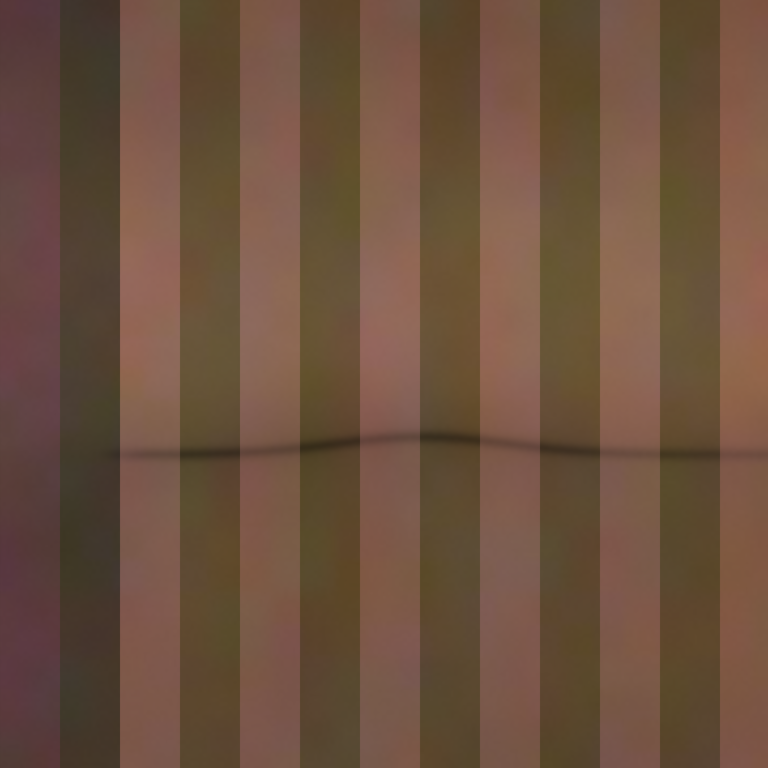
This pattern is drawn by a WebGL 2 fragment shader. Its source:

```glsl
#version 300 es
precision highp float;
// Faded upright stripes of dusty pink and olive on worn cloth, crossed by one sagging crease.
// Stripes come from a repeated distance; stains are layered value noise, and
// a vertical light profile with a dark fold shades the cloth.

uniform vec2 u_resolution;
out vec4 fragColor;

const float STRIPES = 12.8;   // stripe widths across the canvas
const vec3 PINK = vec3(0.513, 0.368, 0.308);
const vec3 OLIVE = vec3(0.376, 0.296, 0.190);
const vec3 PLUM = vec3(0.362, 0.244, 0.247);
const vec3 UMBER = vec3(0.276, 0.232, 0.174);

float hash(vec2 p) {
    vec3 q = fract(vec3(p.xyx) * 0.1031);
    q += dot(q, q.yzx + 33.33);
    return fract((q.x + q.y) * q.z);
}

// Value noise in -1..1; softness 0.5 is smooth, small values give square patches.
float patchNoise(vec2 p, float softness) {
    vec2 cell = floor(p);
    vec2 w = smoothstep(0.5 - softness, 0.5 + softness, fract(p));
    float low = mix(hash(cell), hash(cell + vec2(1.0, 0.0)), w.x);
    float high = mix(hash(cell + vec2(0.0, 1.0)), hash(cell + vec2(1.0)), w.x);
    return 2.0 * mix(low, high, w.y) - 1.0;
}

// 0 left of the edge, 1 right of it, blended over one feather width.
float stepAt(float edge, float x, float feather) {
    return smoothstep(edge - feather, edge + feather, x);
}

// 1 on odd stripes, 0 on even ones; s counts stripe widths.
float oddStripe(float s, float feather) {
    float fromCentre = abs(mod(s, 2.0) - 1.5);
    fromCentre = min(fromCentre, 2.0 - fromCentre);
    return 1.0 - stepAt(0.5, fromCentre, feather);
}

vec3 stripeColour(float s, float feather) {
    float odd = oddStripe(s, feather);
    vec3 faded = mix(PINK, OLIVE, odd);
    vec3 shadowed = mix(PLUM, UMBER, odd);
    vec3 colour = mix(shadowed, faded, stepAt(2.0, s, feather));
    // The last stripe leans towards orange.
    return colour + vec3(0.012, -0.002, -0.025) * stepAt(12.0, s, feather);
}

// Brightness from bottom to top, strongest a little above the crease.
float clothLight(float y, float creaseY) {
    float below = mix(0.92, 0.96, smoothstep(0.0, 0.3, y));
    float above = mix(1.0, 1.10, smoothstep(creaseY, 0.56, y));
    above = mix(above, 0.91, smoothstep(0.62, 1.02, y));
    return mix(below, above, smoothstep(creaseY - 0.012, creaseY + 0.025, y));
}

float creaseHeight(float x) {
    float hump = exp(-pow((x - 0.55) / 0.16, 2.0));
    return 0.408 + 0.023 * hump;
}

// Thin dark line inside a wider soft shadow.
float creaseShade(float d, float strength) {
    float line = exp(-pow(d / 0.008, 2.0));
    float shadow = exp(-abs(d) / 0.03);
    return 1.0 - strength * (0.20 * line + 0.08 * shadow);
}

// Blotchy discolouration: brightness change plus warm, green and mauve shifts.
vec3 stain(vec2 uv) {
    float blotch = patchNoise(uv * vec2(8.0, 7.0) + 3.0, 0.5);
    float mottling = patchNoise(uv * 24.0 + 17.0, 0.4);
    float broadTint = patchNoise(uv * vec2(12.8, 8.0) + 41.0, 0.4);
    float squareTint = patchNoise(uv * 24.0 + 73.0, 0.14);
    float hueShift = 0.65 * broadTint + 0.35 * squareTint;
    float redShift = patchNoise(uv * vec2(12.8, 11.0) + 97.0, 0.3);
    vec3 change = vec3(0.013 * blotch + 0.006 * mottling);
    change += hueShift * vec3(0.002, -0.006, 0.030);
    return change + redShift * vec3(0.014, -0.010, -0.003);
}

void main() {
    vec2 uv = gl_FragCoord.xy / u_resolution;
    float s = uv.x * STRIPES;
    float feather = 0.7 * STRIPES / u_resolution.x;

    float creaseY = creaseHeight(uv.x);
    float odd = oddStripe(s, feather);
    vec3 colour = stripeColour(s, feather) + stain(uv);
    colour *= clothLight(uv.y, creaseY);

    // The crease starts past the shadowed stripes and thins to the right.
    float reach = smoothstep(0.11, 0.20, uv.x) * mix(1.0, 0.65, smoothstep(0.6, 1.0, uv.x));
    float strength = reach * mix(0.85, 1.35, odd);
    colour *= creaseShade(uv.y - creaseY, strength);

    // Fine weave grain.
    colour += 0.003 * patchNoise(uv * 180.0, 0.5);
    fragColor = vec4(clamp(colour, 0.0, 1.0), 1.0);
}
```
